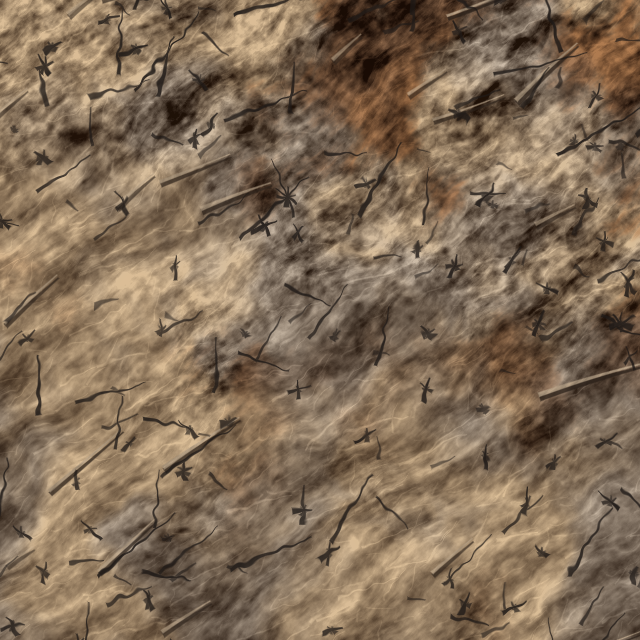
A three.js fragment shader for this texture:

```glsl
// Dry straw hillside strewn with charred sticks, pale logs and rusty scrub.
varying vec2 vUv;

vec3 hash3(vec2 p) {
  vec3 q = fract(p.xyx * vec3(0.1031, 0.1030, 0.0973));
  q += dot(q, q.yxz + 33.33);
  return fract((q.xxy + q.yzz) * q.zyx);
}

float noise(vec2 p) {
  vec2 i = floor(p), f = fract(p);
  f = f * f * (3.0 - 2.0 * f);
  return mix(mix(hash3(i).x, hash3(i + vec2(1, 0)).x, f.x),
             mix(hash3(i + vec2(0, 1)).x, hash3(i + 1.0).x, f.x), f.y);
}

float fbm(vec2 p) {
  float sum = 0.0, amp = 0.53;
  for (int i = 0; i < 4; i++) {
    sum += amp * noise(p);
    p = p * 2.03 + 17.3;
    amp *= 0.5;
  }
  return sum;
}

// Coordinates along and across a direction
vec2 turn(vec2 p, float angle) {
  vec2 dir = vec2(cos(angle), sin(angle));
  return vec2(dot(p, dir), dot(p, vec2(-dir.y, dir.x)));
}

// Tapered sticks, at most one per cell; an equal seed gives equal centres
float sticks(vec2 p, float cells, float share, float angle, float spread,
             float reach, float width, float seed) {
  float cover = 0.0;
  vec2 base = floor(p * cells);
  for (int y = -1; y <= 1; y++) {
    for (int x = -1; x <= 1; x++) {
      vec2 id = base + vec2(x, y);
      vec3 place = hash3(id + seed);
      vec3 shape = hash3(id + seed + 40.0 + angle * 31.0);
      if (place.z > share) continue;
      vec2 q = turn(p - (id + place.xy) / cells, angle + spread * (shape.x - 0.5));
      float halfLength = reach * mix(0.25, 1.0, shape.y * shape.y);
      float t = q.x / halfLength;
      q.y += 0.07 * halfLength * t * t * (shape.z - 0.5);
      float w = width * mix(0.5, 1.0, shape.z) * (0.8 - 0.45 * t);
      float d = max(abs(q.y) - w, abs(q.x) - halfLength);
      cover = max(cover, smoothstep(0.0014, -0.0014, d) * mix(0.6, 1.0, shape.y));
    }
  }
  return cover;
}

void main() {
  vec2 p = vUv + 3.0;
  vec2 warp = vec2(fbm(p * 6.0), fbm(p * 6.0 + 50.0)) - 0.5;
  vec2 rough = p + 0.008 * (vec2(noise(p * 70.0), noise(p * 70.0 + 9.0)) - 0.5);

  // Ground patches and slanted straw
  float patches = fbm(p * 4.5 + warp);
  vec2 slope = turn(p + 0.07 * warp, 0.56);
  float streaks = fbm(slope * vec2(8.0, 38.0));
  float blades = fbm(turn(p + 0.06 * warp, 0.75) * vec2(45.0, 125.0));
  float crumbs = fbm(p * 75.0);
  float veins = 1.0 - abs(2.0 * noise(slope * vec2(6.0, 22.0) + 3.0 * warp) - 1.0);
  float rugged = smoothstep(-0.25, 0.4, vUv.y - 0.45 + 0.35 * (vUv.x - 0.5) + 1.2 * warp.x);
  float tone = 0.52 + 0.8 * (patches - 0.5) + 1.0 * (streaks - 0.5)
    + mix(0.5, 0.9, rugged) * (blades - 0.5) + mix(0.4, 0.9, rugged) * (crumbs - 0.5)
    + 0.2 * pow(veins, 4.0);

  // Pale strands in two sizes
  float strands = sticks(rough, 16.0, 0.85, 0.55, 0.7, 0.06, 0.0022, 11.0);
  strands = max(strands, 0.8 * sticks(rough, 30.0, 0.8, 0.75, 1.5, 0.03, 0.0015, 23.0));
  tone += 0.2 * strands;

  // Shaded hollows stretched along the slope
  float hollow = smoothstep(0.57, 0.76, fbm(slope * vec2(9.0, 20.0) + 31.0));
  tone -= 0.45 * hollow * mix(0.4, 1.0, rugged);
  vec3 color = mix(vec3(0.23, 0.17, 0.12), vec3(0.77, 0.69, 0.58), clamp(tone, -0.2, 1.1));

  // Grey soil, golden straw and rusty scrub
  color *= mix(vec3(0.97, 0.99, 1.05), vec3(1.04, 1.0, 0.94), smoothstep(0.35, 0.65, patches));
  float rust = smoothstep(0.54, 0.68, fbm(p * 5.0 + 71.0) + 0.12 * (blades - 0.5)) * rugged;
  color *= mix(vec3(1.0), vec3(0.8, 0.65, 0.53), rust);

  // Pale fallen logs over their shadows
  float shadow = sticks(p + vec2(-0.002, 0.005), 7.0, 0.5, 0.52, 0.5, 0.1, 0.0045, 37.0);
  float logs = sticks(p, 7.0, 0.5, 0.52, 0.5, 0.1, 0.0032, 37.0);
  color = mix(color, vec3(0.17, 0.13, 0.1), 0.8 * shadow);
  color = mix(color, vec3(0.69, 0.61, 0.51) * (0.75 + 0.5 * blades), 0.85 * logs);

  // Charred sticks: slanted, upright and stray, then crossed twig clumps
  float char = sticks(rough, 8.0, 0.65, 0.65, 0.8, 0.085, 0.0034, 53.0);
  char = max(char, sticks(rough, 8.0, 0.4, 1.6, 0.7, 0.055, 0.0032, 67.0));
  char = max(char, sticks(rough, 9.0, 0.4, -0.35, 0.9, 0.045, 0.003, 79.0));
  for (int i = 0; i < 3; i++) {
    float angle = 0.5 + 0.9 * float(i);
    char = max(char, sticks(rough, 13.0, 0.42, angle, 0.9, 0.023, 0.0042, 97.0));
  }
  color = mix(color, vec3(0.12, 0.1, 0.09), char * (0.7 + 0.3 * crumbs));

  gl_FragColor = vec4(color, 1.0);
}
```
